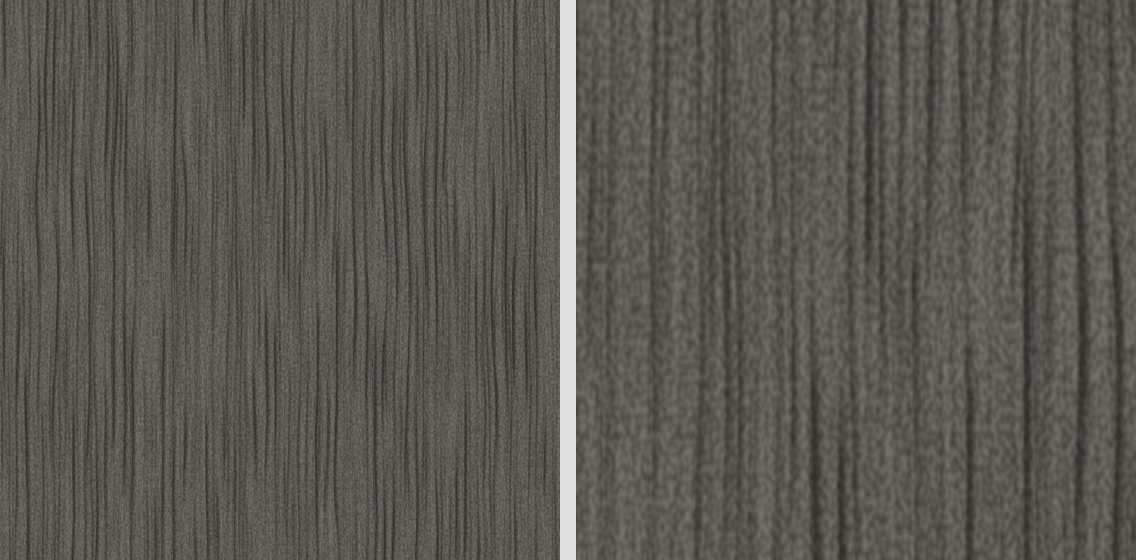
Left: the whole. Right: its middle third, enlarged.
Reproduce this texture procedurally as a WebGL 1 fragment shader.

```glsl
precision highp float;
uniform vec2 u_resolution;

#define DARK_COLOR vec3(0.207, 0.195, 0.180)
#define LIGHT_COLOR vec3(0.425, 0.416, 0.392)
#define RIDGE_TONE 0.81
#define GROOVE_DEPTH 0.72
#define GROOVE_COLUMNS 56.0
#define GROOVE_WIDTH 0.0017
#define GROOVE_RATE 3.8
#define WANDER 0.45
#define STREAK_AMOUNT 0.25
#define GRAIN_AMOUNT 0.50

float hash(vec2 p) {
  vec3 q = fract(vec3(p.xyx) * 0.1031);
  q += dot(q, q.yzx + 33.33);
  return fract((q.x + q.y) * q.z);
}

vec2 gradient(vec2 cell) {
  float angle = 6.2832 * hash(cell);
  return vec2(cos(angle), sin(angle));
}

float gradientNoise(vec2 p) {
  vec2 i = floor(p);
  vec2 f = p - i;
  vec2 e = vec2(1.0, 0.0);
  vec2 s = f * f * f * (f * (f * 6.0 - 15.0) + 10.0);
  float bottom = mix(dot(gradient(i), f), dot(gradient(i + e), f - e), s.x);
  float top = mix(dot(gradient(i + e.yx), f - e.yx),
                  dot(gradient(i + e.xx), f - e.xx), s.x);
  return mix(bottom, top, s.y);
}

// One set of wandering grooves that taper in and out along their length.
float grooveLayer(vec2 p, float columns, float width, float seed) {
  float column = floor(p.x * columns);
  float depth = 0.0;
  for (int k = -1; k <= 1; k++) {
    float id = column + float(k);
    float phase = 60.0 * hash(vec2(id, seed));
    float lane = id * 3.0 + 0.5;
    float jitter = 0.4 * (hash(vec2(id, seed + 5.0)) - 0.5);
    float drift = WANDER * gradientNoise(vec2(lane, p.y * 4.0 + phase + seed));
    float d = p.x - (id + 0.5 + jitter + drift) / columns;
    float fade = gradientNoise(vec2(lane + 200.0, p.y * GROOVE_RATE + phase));
    float strength = mix(0.12, 1.0, smoothstep(-0.2, 0.25, fade));
    // The right flank slopes more gently than the left.
    float r = d / (width * (d > 0.0 ? 1.5 : 0.85));
    depth = max(depth, strength * exp(-0.5 * r * r));
  }
  return depth;
}

void main() {
  vec2 uv = gl_FragCoord.xy / u_resolution.y;
  vec2 p = uv + vec2(0.005 * gradientNoise(uv * vec2(12.0, 5.0)), 0.0);

  // Grooves, from bold to faint; the deepest wins where they cross
  float groove = 0.0;
  for (int i = 0; i < 3; i++) {
    float n = float(i);
    float depth = grooveLayer(p, GROOVE_COLUMNS + 27.0 * n,
                              GROOVE_WIDTH - 0.0003 * n, 17.0 * n + 3.0);
    groove = max(groove, GROOVE_DEPTH * (1.0 - 0.38 * n) * depth);
  }
  float region = 1.0 + 0.2 * gradientNoise(uv * vec2(6.0, 1.6) + 40.0);
  float tone = RIDGE_TONE - region * groove;

  // Long fibres and fine grain
  float streak = gradientNoise(p * vec2(180.0, 7.0) + 11.0)
               + 0.2 * gradientNoise(p * vec2(90.0, 4.0) + 71.0);
  float grain = gradientNoise(p * vec2(310.0, 200.0))
              + 0.4 * gradientNoise(p * vec2(190.0, 80.0) + 31.0);
  tone += STREAK_AMOUNT * streak + GRAIN_AMOUNT * grain * (1.0 - 0.5 * groove);

  gl_FragColor = vec4(mix(DARK_COLOR, LIGHT_COLOR, clamp(tone, 0.0, 1.1)), 1.0);
}
```
